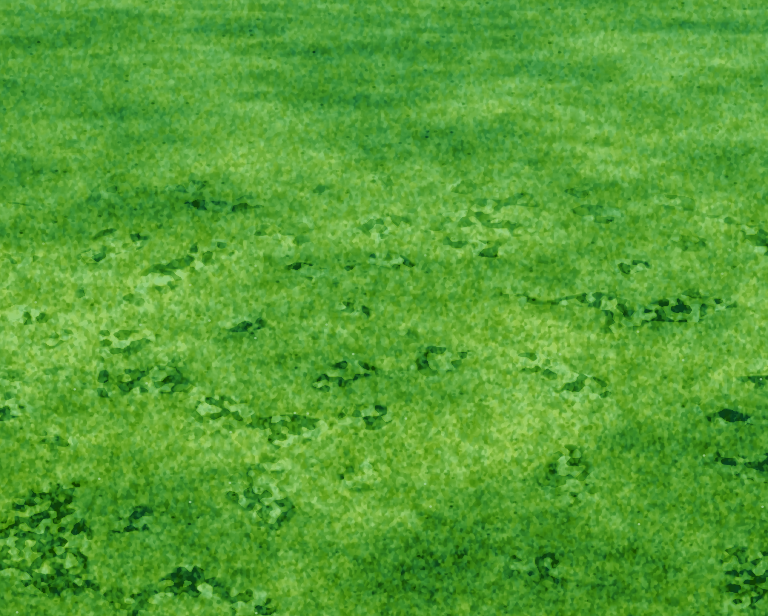
Reproduce this texture procedurally as a Shadertoy shader.

```glsl
vec3 hash3(vec2 cell) {
    vec3 q = fract(cell.xyx * vec3(0.1031, 0.1030, 0.0973));
    q += dot(q, q.yxz + 33.33);
    return fract((q.xxy + q.yzz) * q.zyx);
}

// Smooth cellular noise: random cell values blended by distance, about 0.5
float mottle(vec2 p) {
    vec2 base = floor(p);
    float total = 0.0, weights = 0.0;
    for (int j = -1; j <= 1; j++)
    for (int i = -1; i <= 1; i++) {
        vec2 cell = base + vec2(i, j);
        vec3 rnd = hash3(cell);
        vec2 offset = cell + rnd.xy - p;
        float weight = exp(-6.0 * dot(offset, offset));
        total += rnd.z * weight;
        weights += weight;
    }
    return total / weights;
}

// Rare small dots, one at most in each cell
float specks(vec2 p, float share) {
    vec3 rnd = hash3(floor(p) + 71.0);
    float dist = length(fract(p) - 0.3 - 0.4 * rnd.xy);
    return step(1.0 - share, rnd.z) * smoothstep(0.3, 0.1, dist);
}

// Grass tones from deep shade (0) to sunlit tips (5)
vec3 grassRamp(float tone) {
    vec3 color = mix(vec3(0.06, 0.26, 0.02), vec3(0.16, 0.45, 0.07), clamp(tone, 0.0, 1.0));
    color = mix(color, vec3(0.25, 0.56, 0.11), clamp(tone - 1.0, 0.0, 1.0));
    color = mix(color, vec3(0.36, 0.64, 0.18), clamp(tone - 2.0, 0.0, 1.0));
    color = mix(color, vec3(0.47, 0.72, 0.29), clamp(tone - 3.0, 0.0, 1.0));
    return mix(color, vec3(0.60, 0.81, 0.42), clamp(tone - 4.0, 0.0, 1.0));
}

void mainImage(out vec4 fragColor, in vec2 fragCoord) {
    vec2 uv = fragCoord / iResolution.y;

    // Lawn plane receding towards the top
    float depth = 1.0 / (1.5 - uv.y);
    vec2 ground = vec2((uv.x - 0.62) * depth, depth);
    float near = 1.0 - smoothstep(0.35, 0.95, uv.y);

    // Broad swells and wide, flat patches
    float swell = sin(ground.x * 3.1 + ground.y * 11.0 + 1.2 * sin(ground.x * 4.0))
                + sin(ground.x * 5.3 - ground.y * 17.0 + 2.0);
    float patches = mottle(ground * vec2(4.0, 13.0) + 3.7) - 0.5;
    float streaks = mottle(ground * vec2(9.0, 30.0) + vec2(ground.y * 4.0, 19.0)) - 0.5;

    // Tufts and fine blades
    float tufts = mottle(uv * vec2(38.0, 58.0) + 41.0) - 0.5;
    float blades = mottle(uv * vec2(105.0, 125.0) + 7.0) - 0.5;
    float grain = mottle(uv * vec2(215.0, 185.0) + 90.0) - 0.5;

    float tone = 2.85 + 0.14 * swell + 1.6 * patches + 1.1 * streaks;
    tone += mix(0.5, 1.0, near) * (1.1 * tufts + 1.2 * blades) + mix(1.3, 1.9, near) * grain;
    tone += 0.3 * exp(-14.0 * (uv.y - 0.5) * (uv.y - 0.5));
    tone -= 0.45 * smoothstep(0.35, 0.0, uv.y);
    tone += 0.35 * (uv.x - 0.62) * smoothstep(0.5, 1.0, uv.y);

    // Broad-leaved weeds: ragged dark clumps with pale leaves
    float clump = smoothstep(0.66, 0.80, mottle(ground * vec2(15.0, 32.0) + 130.0));
    clump *= 1.0 - smoothstep(0.55, 0.85, uv.y);
    float leaf = mottle(uv * vec2(75.0, 105.0) + 55.0);
    float weedShade = clump * smoothstep(0.44, 0.62, leaf);
    float weedLight = clump * smoothstep(0.38, 0.22, leaf);
    tone += 0.7 * weedLight - 1.9 * weedShade;

    // Small gaps of shade between the blades
    tone -= 1.1 * specks(uv * vec2(70.0, 110.0), 0.05);

    // Cool tint far away and in weeds, yellow tint nearby
    float hue = mottle(uv * vec2(120.0, 100.0) + 210.0) - 0.5;
    float cool = 0.75 * smoothstep(0.45, 1.0, uv.y) + 1.3 * hue - 0.7 * patches;
    cool += 0.6 * weedLight + 0.4 * weedShade;
    vec3 color = grassRamp(tone);
    color += vec3(-0.025, 0.005, 0.085) * cool;

    // Scattered pale petals
    float petals = specks(uv * vec2(95.0, 105.0) + 17.0, 0.006) * near;
    color = mix(color, vec3(0.66, 0.84, 0.62), 0.75 * petals);

    fragColor = vec4(clamp(color, 0.0, 1.0), 1.0);
}
```
